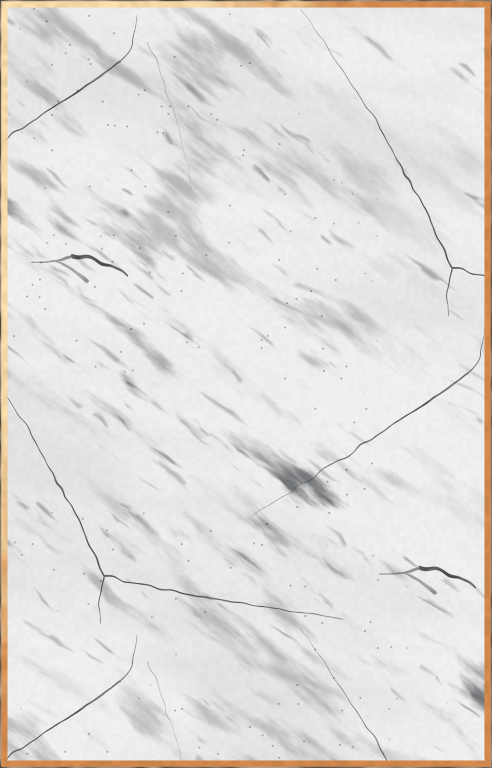
A Shadertoy shader for this texture:

```glsl
// White marble slab with grey diagonal veins and dark cracks in a thin copper frame.

const vec3 MARBLE = vec3(0.932, 0.935, 0.936);
const vec3 VEIN = vec3(0.36, 0.37, 0.38);
const vec3 CRACK = vec3(0.19, 0.19, 0.20);
const vec3 COPPER = vec3(0.81, 0.53, 0.30);
const vec3 PALE_GOLD = vec3(0.96, 0.85, 0.65);
const vec3 RIM = vec3(0.50, 0.46, 0.42);

// The crack layout repeats on this slanted lattice.
const vec2 STEP_SIDE = vec2(0.453, -0.406);
const vec2 STEP_DOWN = vec2(0.0, -0.807);

float hash(vec2 p) {
    vec3 q = fract(vec3(p.xyx) * 0.1031);
    q += dot(q, q.yzx + 33.33);
    return fract((q.x + q.y) * q.z);
}

float noise(vec2 p) {
    vec2 i = floor(p), f = fract(p);
    f = f * f * (3.0 - 2.0 * f);
    return mix(mix(hash(i), hash(i + vec2(1, 0)), f.x),
               mix(hash(i + vec2(0, 1)), hash(i + vec2(1, 1)), f.x), f.y);
}

float fbm(vec2 p) {
    float sum = 0.0, gain = 0.5;
    for (int i = 0; i < 5; i++) {
        sum += gain * noise(p);
        p = mat2(1.6, 1.2, -1.2, 1.6) * p + 17.3;
        gain *= 0.5;
    }
    return sum;
}

vec2 rotate(vec2 p, float angle) {
    float c = cos(angle), s = sin(angle);
    return vec2(c * p.x - s * p.y, s * p.x + c * p.y);
}

// x: distance to a bowed line from a to b, y: position along it.
vec2 bowedLine(vec2 p, vec2 a, vec2 b, float bow) {
    float len = length(b - a);
    vec2 dir = (b - a) / len, r = p - a;
    float along = dot(r, dir), t = clamp(along / len, 0.0, 1.0);
    float side = dot(r, vec2(-dir.y, dir.x)) - 4.0 * bow * t * (1.0 - t);
    return vec2(length(vec2(along - t * len, side)), t);
}

// Ink of a line whose half width runs from w0 to w1.
float stroke(vec2 p, vec2 a, vec2 b, float bow, float w0, float w1, float px) {
    vec2 d = bowedLine(p, a, b, bow);
    float w = mix(w0, w1, d.y);
    return (1.0 - smoothstep(w - 0.7 * px, w + 0.7 * px, d.x)) * min(1.0, 2.0 * w / px);
}

float cracks(vec2 p, float px) {
    p += 0.005 * (vec2(noise(p * 65.0), noise(p * 65.0 + 40.0)) - 0.5);
    vec2 knee = vec2(0.156, 0.919), fork = vec2(0.588, 0.652), barb = vec2(0.548, 0.260);
    float ink = stroke(p, vec2(0.178, 0.980), knee, 0.006, 0.0004, 0.0007, px);
    ink = max(ink, stroke(p, knee, vec2(-0.125, 0.735), 0.002, 0.0011, 0.0003, px));
    ink = max(ink, stroke(p, vec2(0.391, 0.987), fork, 0.011, 0.0003, 0.0010, px));
    ink = max(ink, stroke(p, fork, vec2(0.582, 0.590), -0.003, 0.0008, 0.0004, px));
    ink = max(ink, stroke(p, fork, vec2(0.898, 0.595), -0.004, 0.0010, 0.0005, px));
    ink = max(ink, 0.35 * stroke(p, vec2(0.193, 0.945), vec2(0.265, 0.68), 0.008, 0.0007, 0.0002, px));
    // Dark barbed vein.
    ink = max(ink, 0.7 * stroke(p, vec2(0.495, 0.254), barb, -0.004, 0.0008, 0.0016, px));
    ink = max(ink, stroke(p, barb, vec2(0.617, 0.235), 0.006, 0.0028, 0.0010, px));
    ink = max(ink, 0.6 * stroke(p, vec2(0.520, 0.254), vec2(0.566, 0.228), 0.005, 0.0010, 0.0024, px));
    return ink * (0.65 + 0.35 * noise(p * 110.0));
}

// Smoky belt that follows the veins.
float belt(vec2 p) {
    float d = bowedLine(p, vec2(0.12, 0.52), vec2(0.62, 0.22), 0.0).x;
    return exp(-d * d / 0.0028);
}

// Short tapered dashes, one per grid cell, running along x.
float dashes(vec2 q, vec2 cell, float share) {
    q.y += 0.007 * (noise(q * 38.0) - 0.5);
    vec2 id = floor(q / cell), f = fract(q / cell) - 0.5;
    f -= 0.26 * (vec2(hash(id + 3.1), hash(id + 7.7)) - 0.5);
    float taper = max(0.0, 1.0 - f.x * f.x / 0.12);
    float body = 1.0 - smoothstep(0.0, 0.04 + 0.13 * taper, abs(f.y));
    float patchy = smoothstep(0.25, 0.75, noise(q * vec2(70.0, 170.0)));
    return body * taper * patchy * step(hash(id), share) * (0.35 + 0.65 * hash(id + 5.3));
}

float specks(vec2 p, float cell) {
    vec2 id = floor(p / cell), f = fract(p / cell) - 0.5;
    f -= 0.5 * (vec2(hash(id + 1.7), hash(id + 9.2)) - 0.5);
    return (1.0 - smoothstep(0.08, 0.25, length(f))) * step(0.965, hash(id));
}

vec3 marble(vec2 p, float px) {
    float ink = 0.0, smoke = 0.0;
    for (int i = -1; i <= 1; i++)
        for (int j = 0; j <= 1; j++) {
            vec2 local = p - float(i) * STEP_SIDE - float(j) * STEP_DOWN;
            ink = max(ink, cracks(local, px));
            smoke = max(smoke, belt(local));
        }
    vec2 q = rotate(p, 0.66) + 0.02 * (fbm(p * 9.0) - 0.5);
    float streak = fbm(q * vec2(11.0, 44.0));
    float cloud = smoothstep(0.40, 0.75, fbm(rotate(p, 0.2) * vec2(3.0, 9.0) + 4.0));
    float patches = smoothstep(0.40, 0.70, noise(p * 7.0 + 2.0));
    float veins = smoothstep(0.50, 0.82, streak) * (0.12 + 0.25 * patches + 0.55 * smoke);
    veins += 0.55 * dashes(q, vec2(0.13, 0.038), 0.25 + 0.45 * smoke);
    veins += 0.45 * dashes(q + 0.37, vec2(0.085, 0.022), 0.12 + 0.35 * smoke);
    veins += 0.45 * patches * specks(p, 0.008);
    vec3 col = MARBLE - 0.05 * cloud + 0.025 * (noise(p * 190.0) - 0.5);
    col = mix(col, VEIN, min(veins, 0.85));
    return mix(col, CRACK, 0.9 * ink);
}

void mainImage(out vec4 fragColor, in vec2 fragCoord) {
    float px = 1.0 / iResolution.y;
    vec2 p = fragCoord * px, size = iResolution.xy * px;
    vec2 inset = min(p, size - p);
    float edge = min(inset.x, inset.y);

    // Frame runs from pale gold at the upper left to copper.
    float tone = 0.8 * p.x / size.x + 0.6 * (1.0 - p.y) + 0.15 * (noise(p * 45.0) - 0.5);
    vec3 frame = mix(PALE_GOLD, COPPER, smoothstep(0.30, 0.62, tone));
    frame *= 0.95 + 0.10 * noise(p * 120.0);
    frame = mix(RIM * (0.6 + 0.8 * noise(p * 60.0)), frame, smoothstep(0.0007, 0.0025, edge));

    float inside = smoothstep(-0.6 * px, 0.6 * px, edge - 0.0098);
    fragColor = vec4(mix(frame, marble(p, px), inside), 1.0);
}
```
